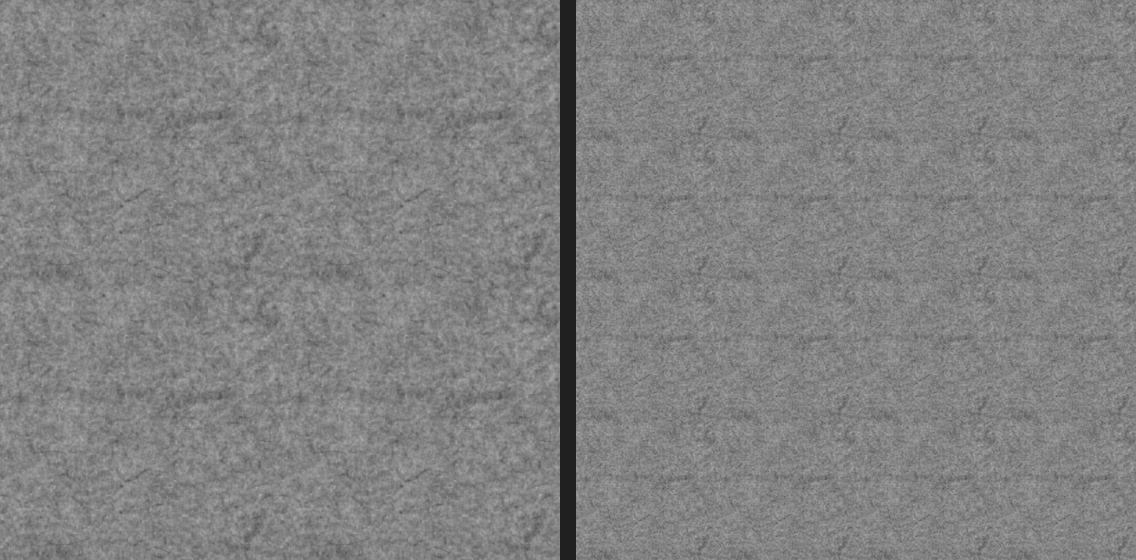
Left: one tile. Right: repeated 2 by 2.
Reproduce this texture procedurally as a WebGL 1 fragment shader.

```glsl
precision highp float;

uniform vec2 u_resolution;

const vec2 REPEATS = vec2(2.0);
const vec3 STONE = vec3(0.516, 0.517, 0.516);
const float TAU = 6.2831853;

// Tone strength of each layer
const float BROAD = 0.055;
const float MOTTLE = 0.085;
const float GRAIN = 0.105;
const float DUST = 0.085;
const float FLECK = 0.090;
const float PIT = 0.100;
const float CREASE = 0.070;
const float BAND = 0.060;
const float SCRATCH = 0.120;

// Placement within one repeat
const float WARP = 0.016;
const float MIDDLE_BAND_Y = 0.58;
const float EDGE_BAND_Y = 0.02;
const float BAND_WIDTH = 0.026;
const float SCRATCH_X = 0.94;
const float SCRATCH_WIDTH = 0.11;

float hash(vec2 cell, float seed) {
  vec3 q = fract(cell.xyx * vec3(0.1031, 0.1030, 0.0973) + seed * 0.137);
  q += dot(q, q.yzx + 33.33);
  return fract((q.x + q.y) * q.z);
}

float slope(vec2 cell, vec2 offset, vec2 period, float seed) {
  float angle = TAU * hash(mod(cell, period), seed);
  return dot(vec2(cos(angle), sin(angle)), offset);
}

// Gradient noise that wraps after one unit of p
float noise(vec2 p, vec2 period, float seed) {
  p *= period;
  vec2 cell = floor(p);
  vec2 f = p - cell;
  vec2 s = f * f * f * (f * (f * 6.0 - 15.0) + 10.0);
  vec2 e = vec2(1.0, 0.0);
  float low = mix(slope(cell, f, period, seed),
                  slope(cell + e.xy, f - e.xy, period, seed), s.x);
  float high = mix(slope(cell + e.yx, f - e.yx, period, seed),
                   slope(cell + e.xx, f - e.xx, period, seed), s.x);
  return mix(low, high, s.y);
}

float wrappedBump(float x, float center, float width) {
  float d = (fract(x - center + 0.5) - 0.5) / width;
  return exp(-d * d);
}

// Layered grain from broad patches down to dust
float grainTone(vec2 p, vec2 warped) {
  float tone = BROAD * noise(warped, vec2(6.0, 7.0), 1.0);
  tone += MOTTLE * noise(warped, vec2(22.0, 25.0), 2.0);
  tone += GRAIN * noise(warped, vec2(50.0, 54.0), 3.0);
  tone += DUST * noise(p, vec2(101.0, 97.0), 4.0);
  tone += FLECK * smoothstep(0.28, 0.60, noise(warped, vec2(68.0), 5.0));
  tone -= PIT * smoothstep(0.30, 0.62, noise(warped, vec2(36.0, 44.0), 6.0));
  return tone;
}

// Thin broken creases that run mostly sideways
float creaseTone(vec2 warped) {
  float ridge = abs(noise(warped, vec2(6.0, 13.0), 7.0));
  float line = 1.0 - smoothstep(0.0, 0.07, ridge);
  float broken = smoothstep(0.05, 0.40, noise(warped, vec2(8.0, 11.0), 8.0));
  return -CREASE * line * broken;
}

// Two wavy dark bands across the stone
float bandTone(vec2 p, vec2 warped) {
  float y = warped.y + 0.07 * noise(p, vec2(4.0, 2.0), 9.0);
  float band = wrappedBump(y, MIDDLE_BAND_Y, BAND_WIDTH)
             + wrappedBump(y, EDGE_BAND_Y, BAND_WIDTH);
  float patches = smoothstep(-0.15, 0.30, noise(warped, vec2(7.0, 18.0), 10.0));
  return -BAND * band * patches;
}

// Rising light and dark scratches; the whole-number shear keeps the wrap
float scratchTone(vec2 p, vec2 warped) {
  vec2 diagonal = vec2(warped.x + warped.y, warped.y - warped.x);
  float streak = noise(diagonal, vec2(8.0, 23.0), 11.0);
  float area = wrappedBump(p.x, SCRATCH_X, SCRATCH_WIDTH);
  float patches = smoothstep(-0.20, 0.30, noise(p, vec2(3.0, 5.0), 12.0));
  return SCRATCH * streak * area * patches;
}

void main() {
  vec2 p = fract(gl_FragCoord.xy / u_resolution * REPEATS);
  vec2 bend = vec2(noise(p, vec2(11.0), 13.0), noise(p, vec2(11.0), 14.0));
  vec2 warped = p + WARP * bend;

  float tone = grainTone(p, warped) + creaseTone(warped)
             + bandTone(p, warped) + scratchTone(p, warped);
  gl_FragColor = vec4(clamp(STONE + tone, 0.0, 1.0), 1.0);
}
```
